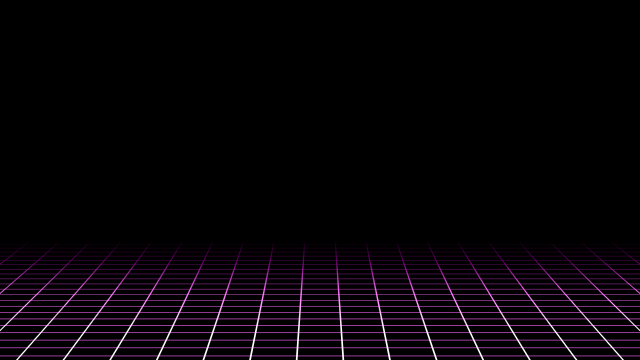
Write a WebGL 2 fragment shader that draws this background.

```glsl
#version 300 es
precision highp float;
// A neon magenta perspective floor grid that fades into a black sky.
uniform vec2 u_resolution;
out vec4 fragColor;

const float VANISH_Y = 0.957;     // height where the rails would converge
const float FLOOR_TOP = 0.3333;   // height where the floor has faded out
const float RAIL_STEP = 0.1354;   // rail spacing per unit of depth below VANISH_Y
const float RUNG_STEP = 0.02579;  // rung spacing in inverse depth
const float RAIL_WIDTH = 0.038;   // share of one rail cell
const float RUNG_WIDTH = 0.0017;  // share of the canvas height

// Distance to the nearest whole number.
float nearestLine(float t) {
    return abs(fract(t + 0.5) - 0.5);
}

// Share of a pixel footprint covered by a line of the given width.
float coverage(float dist, float width, float footprint) {
    float overlap = 0.5 * (width + footprint) - dist;
    return clamp(overlap, 0.0, min(width, footprint)) / footprint;
}

// Rails heat up from black through magenta to white.
vec3 railColor(float glow) {
    float magenta = min(2.2 * glow, 1.0);
    float green = clamp(1.75 * glow - 0.32, 0.0, 1.0);
    return vec3(magenta, green, magenta);
}

// Rungs stay a softer pink.
vec3 rungColor(float glow) {
    float pink = min(1.5 * glow, 1.0);
    return pink * vec3(1.0, 0.4 * smoothstep(0.0, 0.5, glow), 1.0);
}

vec3 floorGrid(vec2 p, float pixel) {
    float depth = VANISH_Y - p.y;
    float glow = clamp(1.0 - p.y / FLOOR_TOP, 0.0, 1.0);

    // Converging rails, offset so that two of them straddle the centre
    float cell = RAIL_STEP * depth;
    float slope = p.x / depth;
    float railDist = nearestLine(p.x / cell + 0.5) * cell;
    float rail = coverage(railDist, RAIL_WIDTH * cell, pixel * sqrt(1.0 + slope * slope));

    // Level rungs, evenly spaced in inverse depth
    float rungDist = nearestLine(1.0 / (depth * RUNG_STEP)) * RUNG_STEP * depth * depth;
    float rung = coverage(rungDist, RUNG_WIDTH, pixel);

    return mix(rungColor(glow) * rung, railColor(glow), rail);
}

void main() {
    float pixel = 1.0 / u_resolution.y;
    vec2 p = gl_FragCoord.xy * pixel;
    p.x -= 0.5 * u_resolution.x * pixel;
    vec3 color = p.y < FLOOR_TOP ? floorGrid(p, pixel) : vec3(0.0);
    fragColor = vec4(color, 1.0);
}
```
